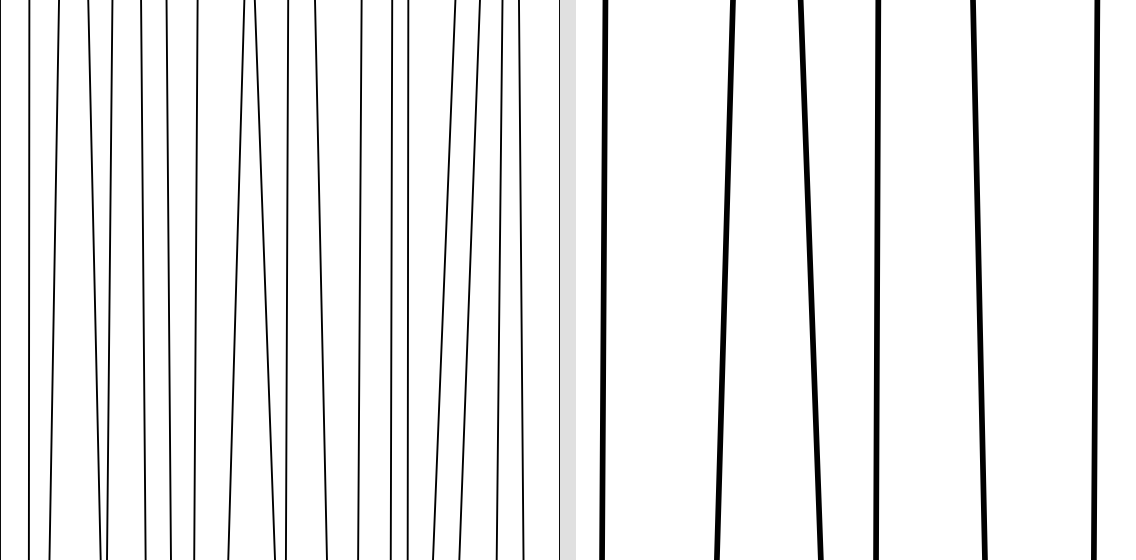
Left, the full canvas; right, a detail of the centre.
This pattern is drawn by a WebGL 2 fragment shader. Its source:

```glsl
#version 300 es
precision highp float;

uniform vec2 u_resolution;
out vec4 fragColor;

const int SPACES = 19;            // gaps between the two border lines
const float JITTER = 0.94;        // wander of a line end, in cells
const float LINE_WIDTH = 0.0034;
const vec3 PAPER = vec3(1.0);
const vec3 INK = vec3(0.0);

// Integer hash to the range 0..1
float hash(uint n) {
    n = n * 747796405u + 2891336453u;
    n = ((n >> ((n >> 28u) + 4u)) ^ n) * 277803737u;
    n = (n >> 22u) ^ n;
    return float(n >> 8u) / 16777216.0;
}

// Horizontal place of a line end; staying in its cell keeps lines from crossing
float lineEnd(int index, int side, float jitter) {
    float offset = hash(uint(2 * index + side)) - 0.5;
    return (float(index) + jitter * offset) / float(SPACES);
}

// Distance to the line running from (bottom, 0) to (top, 1)
float lineDistance(vec2 p, float bottom, float top) {
    float slope = top - bottom;
    return abs(p.x - bottom - slope * p.y) / sqrt(1.0 + slope * slope);
}

// Share of a pixel covered by a stroke
float strokeCoverage(float dist, float width, float pixel) {
    return clamp((0.5 * width - dist) / pixel + 0.5, 0.0, 1.0);
}

void main() {
    vec2 uv = gl_FragCoord.xy / u_resolution;
    float pixel = 1.0 / u_resolution.x;

    // Nearest line; the first and last are straight borders
    float nearest = 1.0;
    for (int i = 0; i <= SPACES; i++) {
        float jitter = (i == 0 || i == SPACES) ? 0.0 : JITTER;
        float bottom = lineEnd(i, 0, jitter);
        float top = lineEnd(i, 1, jitter);
        nearest = min(nearest, lineDistance(uv, bottom, top));
    }

    float ink = strokeCoverage(nearest, LINE_WIDTH, pixel);
    fragColor = vec4(mix(PAPER, INK, ink), 1.0);
}
```
